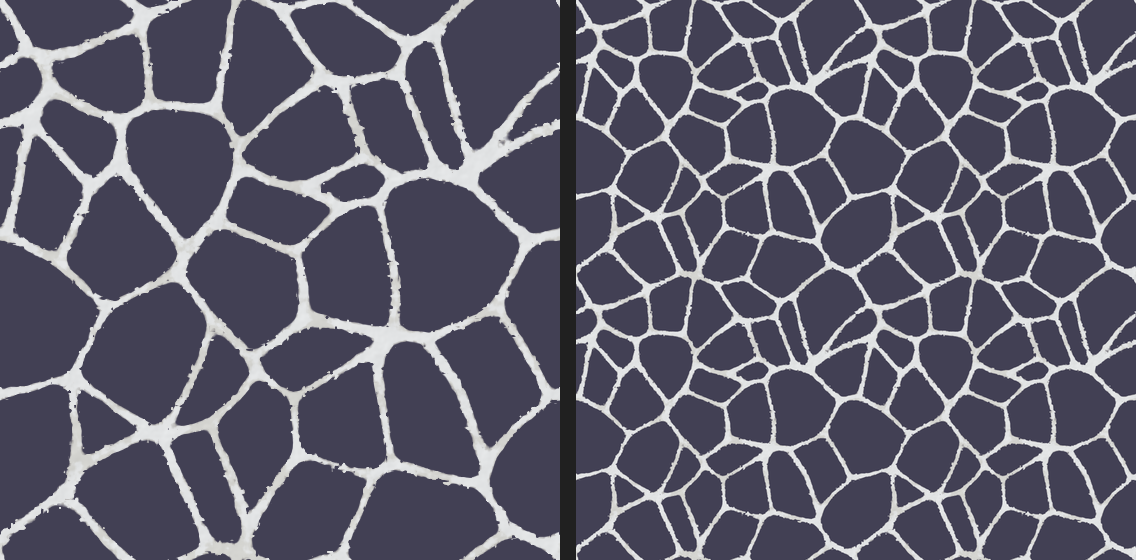
Left: one tile. Right: repeated 2 by 2.
Give the GLSL for this texture, as a WebGL 2 fragment shader.

```glsl
#version 300 es
precision highp float;

#define GRID 7.0          // site cells per side
#define PRESENT 0.76      // share of site cells that hold a stone
#define SIZE_SPREAD 0.42  // difference in stone size
#define BEND 0.034        // curvature of the joints
#define HALF_WIDTH 0.0071 // half the joint width
#define FILLET 125.0      // higher is tighter corners
#define RAGGED 0.0075     // roughness of the joint rim
#define STONE vec3(0.26, 0.25, 0.33)
#define WHITE vec3(0.885, 0.892, 0.896)
#define WARM vec3(0.83, 0.83, 0.815)
#define GREY vec3(0.67, 0.66, 0.65)

uniform vec2 u_resolution;
out vec4 fragColor;

vec3 hash(vec2 cell, float seed) {
  uvec3 v = uvec3(uvec2(cell), uint(seed)) * 1664525u + 1013904223u;
  v.x += v.y * v.z; v.y += v.z * v.x; v.z += v.x * v.y;
  v ^= v >> 16u;
  v.x += v.y * v.z; v.y += v.z * v.x; v.z += v.x * v.y;
  return vec3(v >> 8u) / 16777216.0;
}

// Value noise that wraps after one canvas.
float noise(vec2 p, float period, float seed) {
  vec2 q = p * period, i = floor(q), f = q - i;
  f = f * f * (3.0 - 2.0 * f);
  vec2 a = mod(i, period), b = mod(i + 1.0, period);
  return mix(mix(hash(a, seed).x, hash(vec2(b.x, a.y), seed).x, f.x),
             mix(hash(vec2(a.x, b.y), seed).x, hash(b, seed).x, f.x), f.y);
}

float fbm(vec2 p, float period, float seed) {
  float sum = 0.0, amp = 0.53;
  for (int i = 0; i < 3; i++) {
    sum += amp * noise(p, period, seed + float(i));
    period *= 2.0;
    amp *= 0.5;
  }
  return sum;
}

vec2 bend(vec2 p) {
  vec2 wide = vec2(noise(p, 6.0, 11.0), noise(p, 6.0, 12.0)) - 0.5;
  vec2 fine = vec2(fbm(p, 22.0, 13.0), fbm(p, 22.0, 17.0)) - 0.46;
  return p + BEND * wide + 0.25 * BEND * fine;
}

// Site position in xy, size weight in z, presence in w.
vec4 site(vec2 cell) {
  vec2 wrapped = mod(cell, GRID);
  vec3 h = hash(wrapped, 3.0);
  float present = step(hash(wrapped, 5.0).x, PRESENT);
  return vec4(cell + h.xy, SIZE_SPREAD * h.z, present);
}

// Distance to the weighted cell borders, blended so that corners fill in.
float jointDistance(vec2 p) {
  vec2 q = p * GRID, base = floor(q), owner = q;
  float nearest = 1e4;
  for (int y = -3; y <= 3; y++)
    for (int x = -3; x <= 3; x++) {
      vec4 s = site(base + vec2(x, y));
      vec2 r = s.xy - q;
      float power = dot(r, r) - s.z;
      if (s.w > 0.5 && power < nearest) { nearest = power; owner = s.xy; }
    }
  float sum = 1e-9;
  for (int y = -3; y <= 3; y++)
    for (int x = -3; x <= 3; x++) {
      vec4 s = site(base + vec2(x, y));
      vec2 r = s.xy - q;
      float gap = length(s.xy - owner);
      if (s.w < 0.5 || gap < 1e-4) continue;
      float d = (dot(r, r) - s.z - nearest) / (2.0 * gap * GRID);
      sum += exp(-FILLET * d);
    }
  return -log(sum) / FILLET;
}

vec3 mortarColor(vec2 p, float depth) {
  // Trowelled relief lit from the upper left.
  float slope = fbm(p + vec2(-0.004, 0.004), 42.0, 31.0) - fbm(p, 42.0, 31.0);
  float patches = fbm(p, 14.0, 35.0) + 0.5 * (fbm(p, 70.0, 38.0) - 0.46);
  float clean = smoothstep(0.30, 0.46, patches + 14.0 * (depth - 0.004));
  vec3 color = mix(WARM, WHITE, clean) + 0.10 * clamp(slope, -0.6, 0.2);
  // Gritty rim.
  float grit = smoothstep(0.42, 0.72, noise(p, 170.0, 41.0));
  float rim = 1.0 - smoothstep(0.0005, 0.0038, depth);
  return mix(color, GREY, 0.75 * rim * grit);
}

void main() {
  vec2 p = gl_FragCoord.xy / u_resolution;
  float pixel = 1.0 / min(u_resolution.x, u_resolution.y);

  // Joint body with slowly changing width.
  float width = HALF_WIDTH * mix(0.72, 1.28, noise(p, 9.0, 21.0));
  float depth = width - jointDistance(bend(p));

  // Torn rim, loose crumbs and small pits.
  float rough = mix(0.45, 1.2, noise(p, 17.0, 22.0));
  depth += RAGGED * rough * (fbm(p, 64.0, 23.0) - 0.46);
  depth += 0.6 * RAGGED * rough * smoothstep(0.70, 0.95, noise(p, 140.0, 27.0));
  depth -= 0.7 * RAGGED * rough * smoothstep(0.74, 0.96, noise(p, 120.0, 28.0));

  float cover = smoothstep(-0.8 * pixel, 0.8 * pixel, depth);
  fragColor = vec4(mix(STONE, mortarColor(p, depth), cover), 1.0);
}
```
